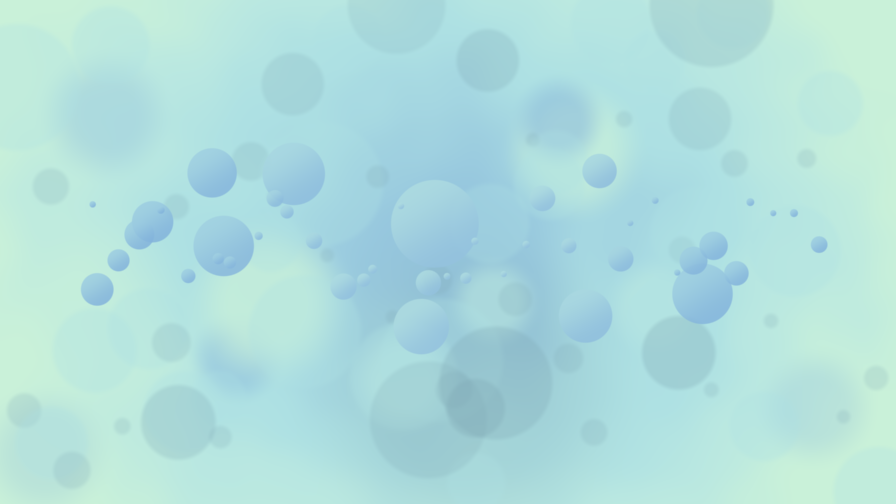
Give the GLSL for this background, as a WebGL 2 fragment shader.

```glsl
#version 300 es
precision highp float;
// Soft aqua backdrop with blurred glows, grey bokeh discs and a band of shaded blue bubbles.
uniform vec2 u_resolution;
out vec4 outColor;

const vec2 CENTER = vec2(0.889, 0.5);
const vec3 DEEP = vec3(0.59, 0.78, 0.87);
const vec3 AQUA = vec3(0.68, 0.88, 0.89);
const vec3 PALE = vec3(0.73, 0.91, 0.88);
const vec3 MINT = vec3(0.79, 0.945, 0.85);
const vec3 BLUE = vec3(0.51, 0.70, 0.86);
const vec3 GREY = vec3(0.49, 0.65, 0.70);

vec3 hash3(float n) {
  return fract(sin(vec3(n, n + 17.3, n + 41.7) * 12.9898) * 43758.5);
}

vec2 gradientAt(vec2 cell) {
  float angle = 6.2832 * hash3(dot(cell, vec2(1.0, 57.0))).x;
  return vec2(cos(angle), sin(angle));
}

float gradientNoise(vec2 p) {
  vec2 i = floor(p), f = p - i;
  vec2 u = f * f * f * (f * (f * 6.0 - 15.0) + 10.0);
  vec2 e = vec2(1.0, 0.0);
  float low = mix(dot(gradientAt(i), f), dot(gradientAt(i + e), f - e), u.x);
  float high = mix(dot(gradientAt(i + e.yx), f - e.yx),
                   dot(gradientAt(i + e.xx), f - e.xx), u.x);
  return mix(low, high, u.y);
}

float disc(vec2 p, vec2 center, float radius, float blur) {
  return 1.0 - smoothstep(radius - blur, radius + blur, length(p - center));
}

vec3 glow(vec3 base, vec2 p, vec2 center, float radius, vec3 tint, float alpha) {
  return mix(base, tint, alpha * disc(p, center, radius, radius * 0.45));
}

vec3 bokeh(vec3 base, vec2 p, vec2 center, float radius, float alpha) {
  return mix(base, GREY, alpha * disc(p, center, radius, 0.006));
}

// Pale upper-left side, blue lower-right side; paler near the middle of the canvas
vec3 bubble(vec3 base, vec2 p, vec2 center, float radius, float pixel) {
  vec2 q = (p - center) / radius;
  float side = smoothstep(0.1, 0.6, abs(center.x - CENTER.x));
  float shade = smoothstep(-0.9, 0.9, dot(q, vec2(0.5, -0.8)));
  vec3 light = mix(vec3(0.68, 0.86, 0.88), vec3(0.61, 0.80, 0.88), side);
  vec3 dark = mix(vec3(0.58, 0.76, 0.87), BLUE, side);
  return mix(base, mix(light, dark, shade), 0.85 * disc(p, center, radius, pixel));
}

vec3 backdrop(vec2 p) {
  float d = length((p - CENTER) / vec2(0.85, 0.7));
  d += 0.16 * gradientNoise(p * 4.0) + 0.08 * gradientNoise(p * 9.0 + 5.0);
  vec3 color = mix(DEEP, AQUA, smoothstep(0.1, 0.6, d));
  color = mix(color, PALE, smoothstep(0.55, 0.85, d));
  return mix(color, MINT, smoothstep(0.8, 1.15, d));
}

vec3 softLights(vec3 color, vec2 p) {
  color = glow(color, p, vec2(0.93, 0.23), 0.26, GREY, 0.22);
  color = glow(color, p, vec2(0.17, 0.34), 0.18, MINT, 0.5);
  color = glow(color, p, vec2(0.21, 0.77), 0.10, BLUE, 0.28);
  color = glow(color, p, vec2(0.09, 0.10), 0.10, BLUE, 0.22);
  color = glow(color, p, vec2(1.62, 0.19), 0.09, BLUE, 0.22);
  color = glow(color, p, vec2(0.47, 0.29), 0.07, BLUE, 0.45);
  color = glow(color, p, vec2(0.53, 0.40), 0.125, MINT, 0.75);
  color = glow(color, p, vec2(1.14, 0.70), 0.105, MINT, 0.7);
  color = glow(color, p, vec2(1.11, 0.76), 0.07, BLUE, 0.5);
  color = glow(color, p, vec2(0.80, 0.25), 0.085, PALE, 0.65);
  color = glow(color, p, vec2(0.98, 0.40), 0.07, PALE, 0.6);
  return glow(color, p, vec2(1.30, 0.39), 0.075, PALE, 0.6);
}

void main() {
  vec2 p = (gl_FragCoord.xy - 0.5 * u_resolution) / u_resolution.y + CENTER;
  float pixel = 1.0 / u_resolution.y;
  vec3 color = softLights(backdrop(p), p);

  // Large faint discs, then small grey ones, spread evenly across the width
  for (int i = 0; i < 26; i++) {
    vec3 h = hash3(float(i) + 3.0);
    vec2 spot = vec2((float(i) + h.x) / 26.0 * 1.78, h.y);
    color = mix(color, AQUA, 0.3 * disc(p, spot, mix(0.05, 0.13, h.z), 0.008));
    vec3 k = hash3(float(i) + 61.0);
    vec2 fleck = vec2((float(i) + k.x) / 26.0 * 1.78, k.y);
    color = bokeh(color, p, fleck, mix(0.013, 0.04, k.z * k.z), 0.2);
  }

  // Main grey discs
  color = bokeh(color, p, vec2(1.412, 0.99), 0.123, 0.23);
  color = bokeh(color, p, vec2(0.787, 0.99), 0.097, 0.17);
  color = bokeh(color, p, vec2(0.984, 0.24), 0.112, 0.27);
  color = bokeh(color, p, vec2(0.85, 0.167), 0.116, 0.2);
  color = bokeh(color, p, vec2(0.944, 0.19), 0.058, 0.3);
  color = bokeh(color, p, vec2(1.347, 0.30), 0.073, 0.3);
  color = bokeh(color, p, vec2(0.354, 0.162), 0.074, 0.25);
  color = bokeh(color, p, vec2(0.581, 0.833), 0.062, 0.2);
  color = bokeh(color, p, vec2(0.968, 0.88), 0.062, 0.25);
  color = bokeh(color, p, vec2(1.389, 0.764), 0.062, 0.2);

  // Main bubbles
  color = bubble(color, p, vec2(0.863, 0.556), 0.087, pixel);
  color = bubble(color, p, vec2(0.836, 0.352), 0.055, pixel);
  color = bubble(color, p, vec2(0.583, 0.655), 0.062, pixel);
  color = bubble(color, p, vec2(0.421, 0.657), 0.049, pixel);
  color = bubble(color, p, vec2(0.444, 0.512), 0.06, pixel);
  color = bubble(color, p, vec2(0.303, 0.56), 0.041, pixel);
  color = bubble(color, p, vec2(1.394, 0.417), 0.06, pixel);
  color = bubble(color, p, vec2(1.162, 0.373), 0.053, pixel);

  // Small bubbles along a band that widens with their size
  for (int i = 0; i < 36; i++) {
    vec3 h = hash3(float(i) + 127.0);
    float radius = mix(0.006, 0.036, h.z * h.z);
    float x = 0.15 + (float(i) + h.x) / 36.0 * 1.5;
    float y = 0.53 + (h.y - 0.5) * (0.14 + 4.0 * radius);
    color = bubble(color, p, vec2(x, y), radius, pixel);
  }
  outColor = vec4(color, 1.0);
}
```
